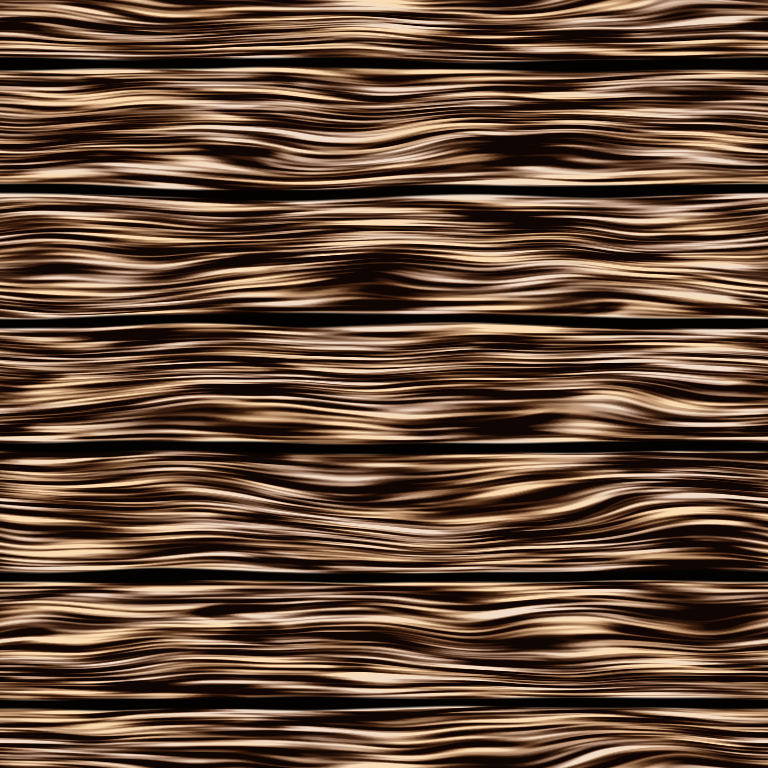
A WebGL 1 fragment shader for this texture:

```glsl
precision highp float;
// Six weathered wooden boards with fine wavy grain, dark cracks and black seams.

uniform vec2 u_resolution;

const float BOARDS = 6.0;
const float SEAM_HALF_WIDTH = 0.041; // in board heights
const float GRAIN_CONTRAST = 5.6;

const vec3 SEAM_BLACK = vec3(0.012, 0.006, 0.004);
const vec3 CHAR = vec3(0.06, 0.018, 0.008);
const vec3 DARK_BROWN = vec3(0.22, 0.11, 0.05);
const vec3 BROWN = vec3(0.38, 0.24, 0.15);
const vec3 TAN = vec3(0.56, 0.42, 0.31);
const vec3 SAND = vec3(0.76, 0.61, 0.49);
const vec3 CREAM = vec3(0.96, 0.87, 0.75);

float hash(vec2 p) {
  vec3 q = fract(p.xyx * vec3(0.1031, 0.1030, 0.0973));
  q += dot(q, q.yzx + 33.33);
  return fract((q.x + q.y) * q.z);
}

// Contribution of one lattice corner; cells wrap at the given period.
float corner(vec2 cell, vec2 offset, vec2 period) {
  float angle = 6.28318 * hash(mod(cell, period) + 7.0);
  return dot(vec2(cos(angle), sin(angle)), offset);
}

// Tileable gradient noise, roughly -0.7 to 0.7.
float noise(vec2 p, vec2 period) {
  vec2 i = floor(p);
  vec2 f = p - i;
  vec2 w = f * f * f * (f * (f * 6.0 - 15.0) + 10.0);
  vec2 e = vec2(1.0, 0.0);
  float low = mix(corner(i, f, period), corner(i + e.xy, f - e.xy, period), w.x);
  float high = mix(corner(i + e.yx, f - e.yx, period), corner(i + e.xx, f - e.xx, period), w.x);
  return mix(low, high, w.y);
}

// Noise stretched along the board; frequency.x must be whole to tile.
float streaks(vec2 p, vec2 frequency, float seed) {
  return noise(p * frequency + vec2(0.0, seed), vec2(frequency.x, 1024.0));
}

// Bends the grain inside a board, leaving it straight along the seams.
vec2 bendGrain(vec2 p, float seed) {
  float middle = 4.0 * p.y * (1.0 - p.y);
  float bend = 0.26 * streaks(p, vec2(3.0, 1.3), seed + 500.0)
             + 0.06 * streaks(p, vec2(7.0, 2.3), seed + 530.0);
  return p + vec2(0.0, middle * bend);
}

// Broad bands, main fibres and two layers of fine fibres.
float grain(vec2 p, float seed) {
  return 0.25 * streaks(p, vec2(3.0, 8.3), seed)
       + 0.95 * streaks(p, vec2(5.0, 21.7), seed + 11.0)
       + 0.85 * streaks(p, vec2(7.0, 39.1), seed + 23.0)
       + 0.45 * streaks(p, vec2(11.0, 57.3), seed + 37.0);
}

// Thin dark lines that fade in and out along the fibres.
float cracks(vec2 p, float seed) {
  float line = abs(streaks(p, vec2(3.0, 6.3), seed + 800.0));
  float presence = smoothstep(-0.05, 0.2, streaks(p, vec2(4.0, 5.0), seed + 820.0));
  return presence * (1.0 - smoothstep(0.04, 0.15, line));
}

// Wood colour for a tone from 0 (charred) to 1 (bleached).
vec3 woodColor(float tone) {
  vec3 c = mix(CHAR, DARK_BROWN, smoothstep(0.13, 0.33, tone));
  c = mix(c, BROWN, smoothstep(0.33, 0.49, tone));
  c = mix(c, TAN, smoothstep(0.49, 0.65, tone));
  c = mix(c, SAND, smoothstep(0.65, 0.81, tone));
  return mix(c, CREAM, smoothstep(0.81, 0.95, tone));
}

void main() {
  vec2 uv = gl_FragCoord.xy / u_resolution;

  // Board number and position inside it, with gently wandering seams.
  float wander = 0.06 * noise(uv * vec2(3.0, BOARDS), vec2(3.0, BOARDS));
  float row = uv.y * BOARDS + 0.5 + wander;
  float board = mod(floor(row), BOARDS);
  vec2 p = vec2(uv.x, fract(row));
  float seed = board * 61.0;

  // Grain tone, spread evenly between dark and light.
  vec2 fibre = bendGrain(p, seed);
  float height = grain(fibre, seed) + 0.03 - 0.4 * cracks(fibre, seed);

  // Worn, pale edges broken up along each seam.
  float edge = min(p.y, 1.0 - p.y);
  float wear = 0.5 + streaks(p, vec2(5.0, 3.0), seed + 600.0);
  height += 0.35 * wear * (1.0 - smoothstep(0.05, 0.1, edge));
  float tone = 1.0 / (1.0 + exp(-GRAIN_CONTRAST * height));
  vec3 color = woodColor(tone);

  // Narrow stains of warm brown and pale grey.
  float stain = streaks(fibre, vec2(4.0, 9.0), seed + 700.0);
  color *= mix(vec3(0.98, 0.99, 1.05), vec3(1.02, 0.99, 0.92), smoothstep(-0.3, 0.3, stain));

  // Black seam of uneven width.
  float width = SEAM_HALF_WIDTH
              + 0.035 * noise(uv * vec2(5.0, BOARDS) + 0.5, vec2(5.0, BOARDS));
  float blur = 0.006 + 0.75 * BOARDS / u_resolution.y;
  float seam = 1.0 - smoothstep(width - blur, width + blur, edge);
  color = mix(color, SEAM_BLACK, seam);

  gl_FragColor = vec4(clamp(color, 0.0, 1.0), 1.0);
}
```
